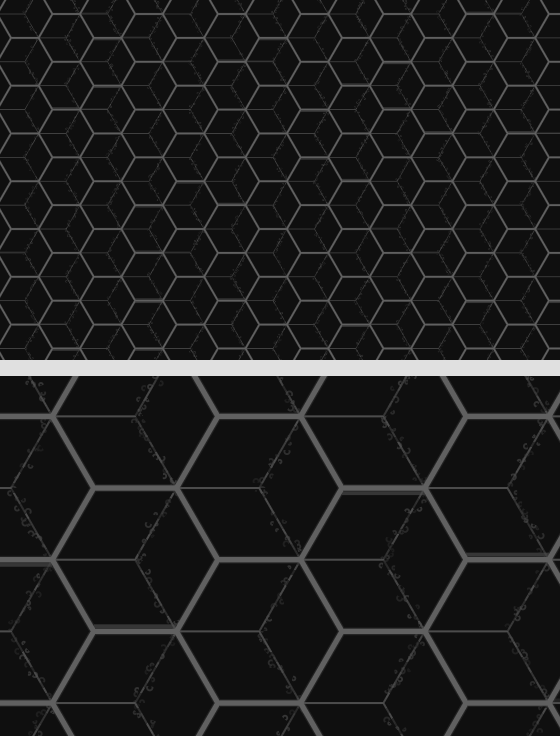
Top: the whole. Bottom: its middle third, enlarged.
Write a WebGL 2 fragment shader that draws this pattern.

```glsl
#version 300 es
precision highp float;
// Charcoal hexagon grid whose cells read as cubes, with worn, flecked inner edges.

uniform vec2 u_resolution;
out vec4 fragColor;

// Lengths are fractions of the canvas width.
const float SIDE = 0.04926;                // hexagon side
const vec2 ORIGIN = vec2(0.0443, 0.0206);  // centre of one hexagon
const float BOLD_WIDTH = 0.0032;
const float THIN_WIDTH = 0.0012;
const float HAZE_WIDTH = 0.0046;           // dim fringe of bold lines
const float FLECKS_PER_SIDE = 10.0;
const float FLECK_SPREAD = 0.0075;
const float FLECK_STROKE = 0.0011;
const float GHOST_CHANCE = 0.12;           // smudged horizontals
const float GHOST_OFFSET = 0.0031;
const float GHOST_WIDTH = 0.0022;

const vec3 GROUND = vec3(0.06);
const vec3 HAZE = vec3(0.13);
const vec3 SMUDGE = vec3(0.21);
const vec3 THIN = vec3(0.30);
const vec3 BOLD = vec3(0.375);

const float HALF_SQRT3 = 0.8660254;
const float APOTHEM = SIDE * HALF_SQRT3;

// Integer hash to [0, 1)
float hash(ivec2 cell, int salt) {
    uint n = uint(cell.x) * 1597334677u ^ uint(cell.y) * 3812015801u;
    n ^= uint(salt) * 2654435769u;
    n = (n ^ (n >> 16)) * 2246822519u;
    n = (n ^ (n >> 13)) * 3266489917u;
    n ^= n >> 16;
    return float(n >> 8) / 16777216.0;
}

// Coverage of a line of given width at distance d
float stroke(float d, float width, float pixel) {
    return clamp((0.5 * width - abs(d)) / pixel + 0.5, 0.0, 1.0);
}

float segmentDistance(vec2 p, vec2 end) {
    return length(p - end * clamp(dot(p, end) / dot(end, end), 0.0, 1.0));
}

// Small broken rings scattered beside an edge; e = (along, across)
float flecks(vec2 e, ivec2 cell, int side, float pixel) {
    float pitch = SIDE / FLECKS_PER_SIDE;
    float total = 0.0;
    for (int layer = 0; layer < 2; layer++) {
        float along = e.x / pitch + 0.5 * float(layer);
        int index = int(floor(along));
        int salt = index * 16 + layer * 8 + side * 1024;
        float offset = (hash(cell, salt + 1) - 0.5) * FLECK_SPREAD;
        vec2 local = vec2((fract(along) - 0.5) * pitch, e.y - offset);
        float radius = pitch * mix(0.12, 0.34, hash(cell, salt + 2));
        float turn = 6.2832 * hash(cell, salt + 3);
        float opening = dot(local, vec2(cos(turn), sin(turn)));
        float arc = stroke(length(local) - radius, FLECK_STROKE, pixel);
        arc *= 1.0 - smoothstep(0.0, pixel, opening - 0.3 * radius);
        float strength = mix(0.3, 1.0, hash(cell, salt + 4));
        float present = step(0.35, hash(cell, salt + 5));
        total = max(total, arc * strength * present);
    }
    return total * step(0.0, e.x) * step(e.x, SIDE);
}

void main() {
    float pixel = 1.0 / u_resolution.x;
    vec2 p = gl_FragCoord.xy * pixel - ORIGIN;

    // Nearest hexagon centre on two interleaved rectangular lattices
    vec2 period = vec2(3.0 * SIDE, 2.0 * APOTHEM);
    vec2 gridA = floor(p / period + 0.5);
    vec2 gridB = floor(p / period) + 0.5;
    vec2 a = p - gridA * period;
    vec2 b = p - gridB * period;
    bool useA = dot(a, a) < dot(b, b);
    vec2 q = useA ? a : b;
    ivec2 cell = ivec2(round(2.0 * (useA ? gridA : gridB)));
    int side = q.y > 0.0 ? 1 : 2;
    vec2 folded = vec2(q.x, abs(q.y));

    // Bold outline and its fringe
    vec2 slant = vec2(HALF_SQRT3, 0.5);
    float outline = APOTHEM - max(folded.y, dot(abs(q), slant));
    float bold = stroke(outline, BOLD_WIDTH, pixel);
    float haze = stroke(outline, HAZE_WIDTH, pixel);

    // Thin inner edges: one level, two slanted and worn
    float level = stroke(segmentDistance(q, vec2(-SIDE, 0.0)), THIN_WIDTH, pixel);
    vec2 edge = vec2(0.5, HALF_SQRT3);
    vec2 e = vec2(dot(folded, edge), folded.x * edge.y - folded.y * edge.x);
    float worn = stroke(segmentDistance(folded, edge * SIDE), THIN_WIDTH, pixel);
    int grain = int(floor(e.x / SIDE * 14.0));
    worn *= mix(0.35, 1.0, hash(cell, 4096 * side + grain));
    float fleck = flecks(e, cell, side, pixel);

    // Occasional smudges along horizontal edges
    float ghost = stroke(APOTHEM - folded.y - GHOST_OFFSET, GHOST_WIDTH, pixel);
    ghost *= step(abs(q.x), 0.5 * SIDE) * step(hash(cell, 9000 + side), GHOST_CHANCE);
    float levelGhost = stroke(q.y - 0.0016, GHOST_WIDTH, pixel);
    levelGhost *= step(-SIDE, q.x) * step(q.x, 0.0);
    levelGhost *= step(hash(cell, 9100), GHOST_CHANCE);

    vec3 color = mix(GROUND, HAZE, haze);
    color = mix(color, SMUDGE, max(ghost, 0.5 * levelGhost));
    color = mix(color, SMUDGE, fleck);
    color = mix(color, THIN, max(level, worn));
    color = mix(color, BOLD, bold);
    fragColor = vec4(color, 1.0);
}
```
